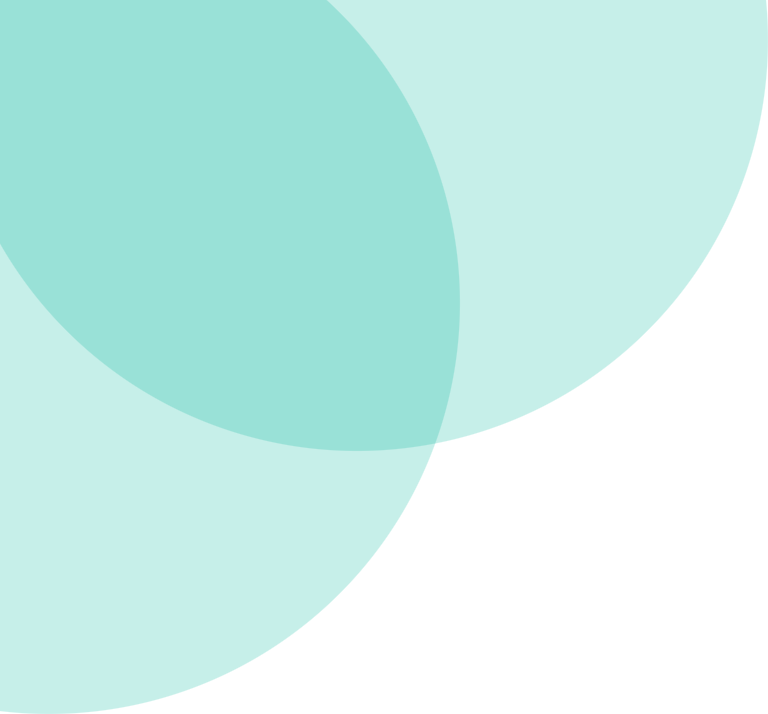
Write a Shadertoy shader that draws this background.

```glsl
// Two large translucent mint discs overlap on a white ground.
// Each disc is a distance function turned into smooth coverage;
// the two coverages choose between white, pale mint and deep mint.

#define RADIUS       0.5756
#define UPPER_CENTER vec2(0.5000, 0.9440)
#define LOWER_CENTER vec2(0.0686, 0.5756)
#define WHITE        vec3(1.0)
#define PALE_MINT    vec3(0.777, 0.937, 0.914)
#define DEEP_MINT    vec3(0.600, 0.882, 0.843)

// Coverage of a disc, with an edge about one pixel wide.
float discCoverage(vec2 point, vec2 center, float pixel) {
    float dist = length(point - center) - RADIUS;
    return clamp(0.5 - dist / pixel, 0.0, 1.0);
}

void mainImage(out vec4 fragColor, in vec2 fragCoord) {
    // Canvas height is one unit, origin at the lower left.
    vec2 point = fragCoord / iResolution.y;
    float pixel = 1.2 / iResolution.y;

    float upper = discCoverage(point, UPPER_CENTER, pixel);
    float lower = discCoverage(point, LOWER_CENTER, pixel);

    // Zero, one or two layers of mint.
    vec3 outsideLower = mix(WHITE, PALE_MINT, upper);
    vec3 insideLower = mix(PALE_MINT, DEEP_MINT, upper);
    fragColor = vec4(mix(outsideLower, insideLower, lower), 1.0);
}
```
